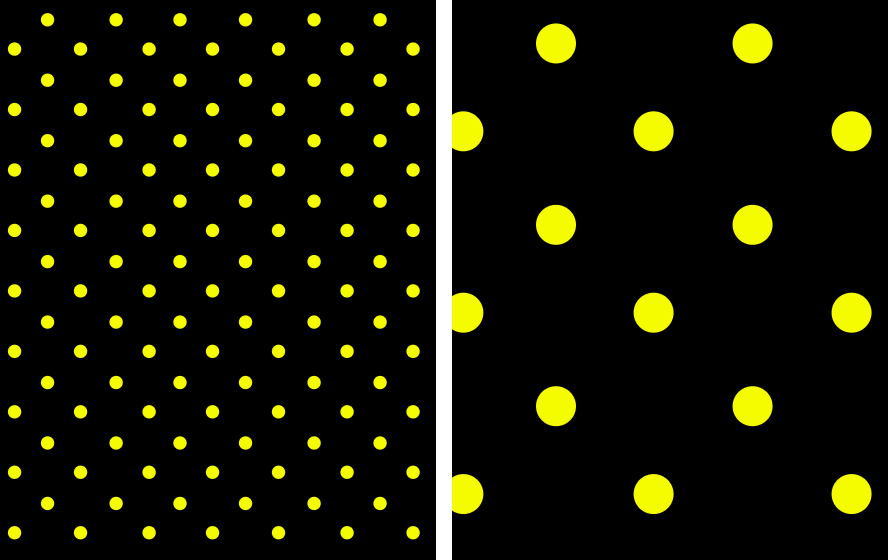
Left: the whole. Right: its middle third, enlarged.
This pattern is drawn by a Shadertoy shader. Its source:

```glsl
// Yellow polka dots on black: 13 staggered columns of 9 dots each.
// Each pixel finds its nearest column and row, then measures the distance
// to that dot. A few columns sit slightly right of the even spacing.

// All lengths are fractions of the canvas height.
const vec2 FIRST_DOT = vec2(0.0260, 0.0487);
const vec2 PITCH = vec2(0.05892, 0.10796);
const vec2 LAST_CELL = vec2(12.0, 8.0);
const float STAGGER = 0.0523;
const float COLUMN_DRIFT = 0.0046;
const float DOT_RADIUS = 0.0119;

const vec3 BLACK = vec3(0.0);
const vec3 YELLOW = vec3(0.96, 0.99, 0.0);

// Index of the nearest repeat, limited to the repeats that exist
float nearestCell(float position, float pitch, float last) {
    return clamp(floor(position / pitch + 0.5), 0.0, last);
}

// Uneven spacing: columns 3 and 4, and all from 9 on, shift right
float columnShift(float column, float drift) {
    bool middlePair = column > 2.5 && column < 4.5;
    bool rightGroup = column > 8.5;
    float slight = abs(column - 5.0) < 0.5 ? 0.18 : 0.0;
    return drift * (middlePair || rightGroup ? 1.0 : slight);
}

// Offset from p to the centre of its nearest dot
vec2 dotOffset(vec2 p, vec2 pitch, vec2 last) {
    float column = nearestCell(p.x, pitch.x, last.x);
    p.x -= column * pitch.x + columnShift(column, COLUMN_DRIFT);
    p.y -= STAGGER * mod(column, 2.0);
    p.y -= pitch.y * nearestCell(p.y, pitch.y, last.y);
    return p;
}

// Smooth coverage of a disc, with an edge one pixel wide
float disc(vec2 p, float radius, float pixel) {
    return clamp((radius - length(p)) / pixel + 0.5, 0.0, 1.0);
}

void mainImage(out vec4 fragColor, in vec2 fragCoord) {
    vec2 p = fragCoord / iResolution.y;
    vec2 offset = dotOffset(p - FIRST_DOT, PITCH, LAST_CELL);
    float coverage = disc(offset, DOT_RADIUS, 1.0 / iResolution.y);
    fragColor = vec4(mix(BLACK, YELLOW, coverage), 1.0);
}
```
